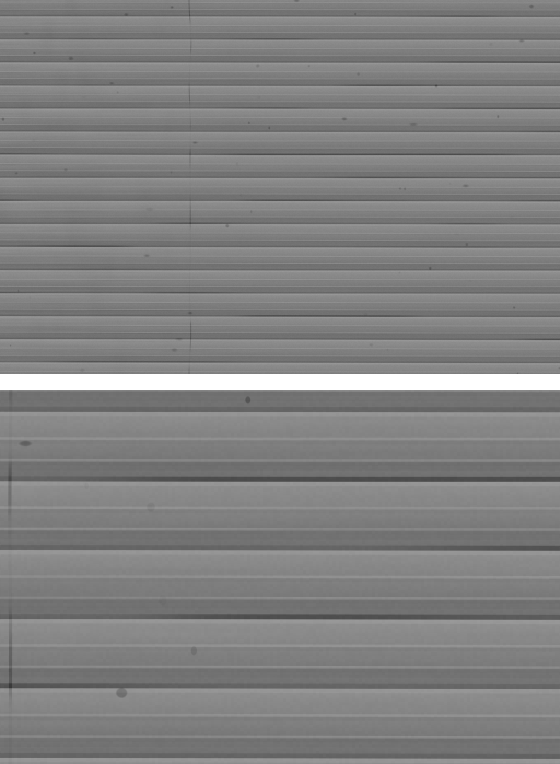
Top: the whole. Bottom: its middle third, enlarged.
A Shadertoy shader for this texture:

```glsl
#define SLATS 16.2
#define FIRST_SEAM 0.71
#define TILT 0.03
#define TOP_SHADE 0.557
#define BOTTOM_SHADE 0.437
#define GROOVE_A 0.375
#define GROOVE_B 0.685
#define GROOVE_HALF 0.018
#define STAIN_X 0.508
#define WEAR 0.012
#define SPECK_CHANCE 0.22

float hash(vec2 p) {
    return fract(sin(dot(p, vec2(12.9898, 78.233))) * 43758.5);
}

float noise(vec2 p) {
    vec2 i = floor(p), f = fract(p);
    f = f * f * (3.0 - 2.0 * f);
    return mix(mix(hash(i), hash(i + vec2(1, 0)), f.x),
               mix(hash(i + vec2(0, 1)), hash(i + vec2(1, 1)), f.x), f.y);
}

// Share of a pixel covered by a band of the given half width
float band(float d, float halfWidth, float px) {
    float hi = min(d + 0.5 * px, halfWidth);
    float lo = max(d - 0.5 * px, -halfWidth);
    return max(hi - lo, 0.0) / px;
}

// Small dark marks scattered on a jittered grid
float specks(vec2 p, float px) {
    vec2 cell = floor(p);
    float mark = 0.0;
    for (int y = -1; y <= 1; y++)
    for (int x = -1; x <= 1; x++) {
        vec2 c = cell + vec2(x, y);
        vec2 d = p - c - vec2(hash(c + 3.1), hash(c + 7.7));
        d.x *= mix(0.4, 1.5, hash(c + 5.3));
        float radius = mix(0.02, 0.06, hash(c + 9.2));
        float present = step(hash(c), SPECK_CHANCE) * hash(c + 1.7);
        mark += present * (1.0 - smoothstep(radius - px, radius + px, length(d)));
    }
    return mark;
}

void mainImage(out vec4 fragColor, in vec2 fragCoord) {
    vec2 p = fragCoord / iResolution.y;
    float px = SLATS / iResolution.y;
    float xEnd = iResolution.x / iResolution.y;
    float across = p.x / xEnd;

    // Position down the stack of slats, with a slight sag and uneven pitch
    float s = (1.0 - p.y) * SLATS - FIRST_SEAM - TILT * across;
    s += 0.02 * (noise(vec2(p.x * 1.5, s * 0.7)) - 0.5);
    float row = floor(s), f = s - row;
    float seam = fract(s + 0.5) - 0.5;
    float seamRow = floor(s + 0.5);

    // Light falling off down each slat
    float ramp = mix(f, smoothstep(0.0, 1.0, f), 0.25);
    ramp *= 1.0 - smoothstep(1.0 - px, 1.0, f);
    float shade = mix(TOP_SHADE, BOTTOM_SHADE, ramp);
    shade += 0.008 * (hash(vec2(row, 4.0)) - 0.5);
    shade -= 0.012 * band(f - 0.76, 0.075, px);

    // Fine bright grooves, each with a faint shadow under it
    float grooveGain = 0.6 + 0.6 * noise(vec2(p.x * 5.0, row * 3.7));
    float grooves = band(f - GROOVE_A, GROOVE_HALF, px) * 0.75
                  + band(f - GROOVE_B, GROOVE_HALF, px);
    float shadows = band(f - GROOVE_A - 0.05, 0.025, px)
                  + band(f - GROOVE_B - 0.05, 0.025, px);
    shade += grooveGain * (0.075 * grooves - 0.015 * shadows);

    // Dark seam above the lit lip of the next slat
    float grime = smoothstep(0.5, 0.9, noise(vec2(p.x * 4.0, seamRow * 5.3)));
    shade -= (0.045 + 0.09 * grime) * band(seam + 0.045, 0.035, px);
    shade += 0.03 * band(seam - 0.025, 0.03, px);

    // Brushed streaks, stronger toward the left, and broad cloudy stains
    float streak = noise(vec2(p.x * 6.0, s * 14.0)) - 0.5;
    shade += streak * WEAR * mix(2.0, 0.8, smoothstep(0.0, 0.6, across));
    float cloud = noise(p * vec2(16.0, 9.0)) * noise(p * vec2(31.0, 14.0) + 8.0);
    shade -= WEAR * 1.5 * cloud * (1.0 - smoothstep(0.1, 0.6, across));
    shade += WEAR * (hash(floor(p * 342.0)) - 0.5);

    // Broken vertical drip mark
    float wander = 0.006 * (noise(vec2(2.0, p.y * 9.0)) - 0.5);
    float broken = smoothstep(0.45, 0.85, noise(vec2(5.0, p.y * 24.0)));
    float drip = band(p.x - STAIN_X - wander, 0.0014, 1.0 / iResolution.y);
    shade -= drip * (0.015 + 0.09 * broken);

    // Scattered specks
    shade -= 0.13 * specks(p * 13.0, 13.0 / iResolution.y);

    fragColor = vec4(vec3(shade), 1.0);
}
```
